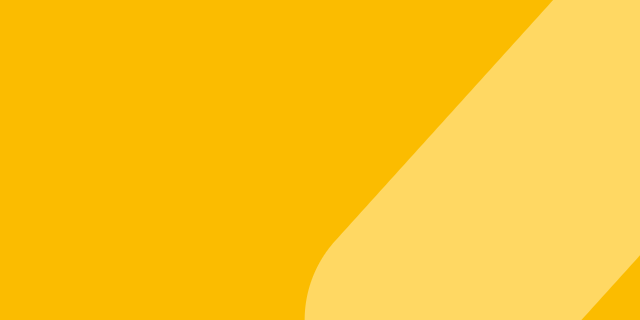
Reproduce this background procedurally as a Shadertoy shader.

```glsl
// A flat amber field crossed by one broad, pale diagonal band.
// The band is a capsule: the distance to a ray from its round end,
// less a radius, in units of the canvas height.

const vec3 AMBER = vec3(0.984, 0.737, 0.0);
const vec3 PALE_YELLOW = vec3(1.0, 0.846, 0.388);

const vec2 BAND_START = vec2(1.3203, 0.0);  // centre of the round end
const vec2 BAND_SLOPE = vec2(0.905, 1.0);   // run and rise of the band
const float BAND_RADIUS = 0.3683;           // half of the band's width

// Signed distance to a capsule that runs on without end in one direction
float rayCapsule(vec2 p, vec2 start, vec2 direction, float radius) {
    vec2 offset = p - start;
    float along = max(dot(offset, direction), 0.0);
    return length(offset - along * direction) - radius;
}

void mainImage(out vec4 fragColor, in vec2 fragCoord) {
    vec2 p = fragCoord / iResolution.y;
    float pixel = 1.0 / iResolution.y;

    // Band coverage, with an edge one pixel wide
    float d = rayCapsule(p, BAND_START, normalize(BAND_SLOPE), BAND_RADIUS);
    float coverage = clamp(0.5 - d / pixel, 0.0, 1.0);

    fragColor = vec4(mix(AMBER, PALE_YELLOW, coverage), 1.0);
}
```
